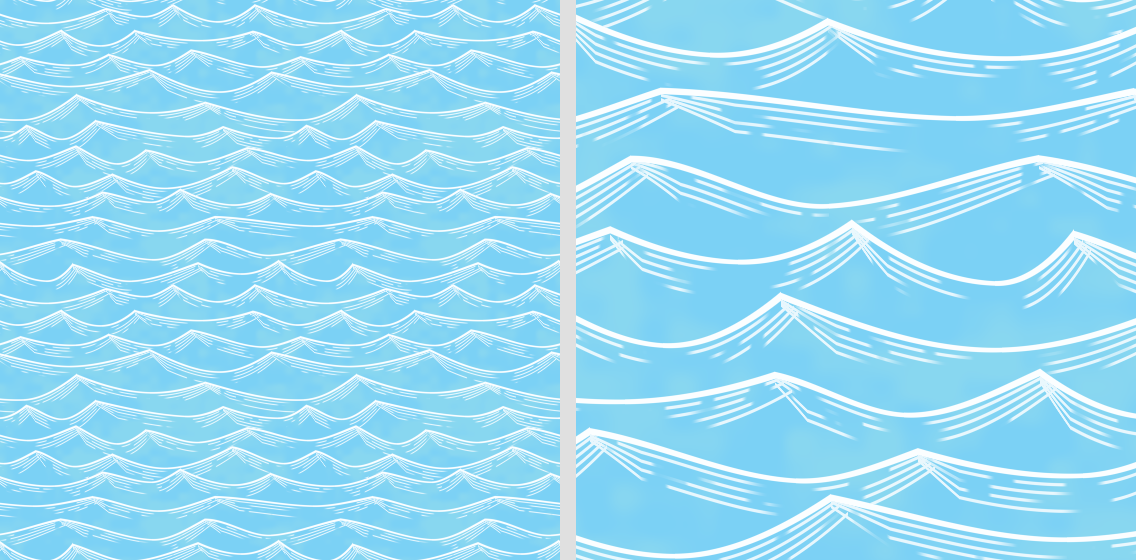
Left, the full canvas; right, a detail of the centre.
A Shadertoy shader for this pattern:

```glsl
// Hand-drawn sea: rows of cusped waves in white ink on mottled sky blue.
// Rows are painted back to front, each hiding those behind, and every crest
// gets hatch strokes: copies of its ridge, shifted, tapered and broken.

const float TILES = 2.0;          // repeats across and down
const int   ROWS = 12;            // wave rows in one repeat
const int   HATCHES = 4;          // strokes on each wave face
const float LINE = 0.0039;        // half widths, in units of one repeat
const float THIN = 0.0019;
const float GAP = 0.0105;         // spacing of hatch strokes
const float LEAN = 0.0050;        // sideways step of strokes on rising faces
const float SWELL = 0.009;        // slow bend of a whole row
const float TAU = 6.28318;
const vec3 DEEP = vec3(0.482, 0.818, 0.962);
const vec3 PALE = vec3(0.535, 0.842, 0.942);
const vec3 INK  = vec3(0.985, 0.995, 1.0);

struct Wave { float y, slope, s; bool rising; int crest; };

int wrap(int a, int n) { return ((a % n) + n) % n; }

// Integer hash to 0..1
float hash(int a, int b, int c) {
    uvec3 v = uvec3(ivec3(a, b, c)) * 1664525u + 1013904223u;
    for (int i = 0; i < 2; i++) {
        v.x += v.y * v.z; v.y += v.z * v.x; v.z += v.x * v.y;
        v ^= v >> 16u;
    }
    return float(v.x >> 8u) / 16777216.0;
}

// Value noise on the unit square that wraps after n cells
float noise(vec2 p, ivec2 n, int seed) {
    p *= vec2(n);
    ivec2 a = ivec2(floor(p));
    vec2 f = fract(p);
    f = f * f * (3.0 - 2.0 * f);
    int x0 = wrap(a.x, n.x), x1 = wrap(a.x + 1, n.x);
    int y0 = wrap(a.y, n.y), y1 = wrap(a.y + 1, n.y);
    return mix(mix(hash(x0, y0, seed), hash(x1, y0, seed), f.x),
               mix(hash(x0, y1, seed), hash(x1, y1, seed), f.x), f.y);
}

float crestAt(int c, int n, int row) {
    return float(c) + 0.45 * (hash(wrap(c, n), row, 1) - 0.5);
}

float crestHeight(int c, int n, int row) {
    return (0.046 + 0.040 * hash(wrap(c, n), row, 2)) * (n == 2 ? 1.0 : 0.82);
}

// Ridge of one row: rounded fall from a crest, then a sweep up to the next
Wave waveAt(float x, int row) {
    int n = hash(row, 5, 3) < 0.55 ? 2 : 3;
    float u = x * float(n) + float(row) * 0.618 + 0.3 * hash(row, 6, 3);
    int c = int(floor(u));
    if (u < crestAt(c, n, row)) c--;
    else if (u >= crestAt(c + 1, n, row)) c++;
    float start = crestAt(c, n, row);
    float span = crestAt(c + 1, n, row) - start;
    float t = (u - start) / span;
    int id = wrap(c, n);
    float low = 0.46 + 0.24 * hash(id, row, 4);
    float trough = 0.016 * hash(id, row, 5);
    float bend = hash(id, row, 6);

    Wave w;
    w.crest = id;
    w.rising = t > low;
    float s = w.rising ? (t - low) / (1.0 - low) : t / low;
    float ease = s * s * (3.0 - 2.0 * s), easeSlope = 6.0 * s * (1.0 - s);
    float top = crestHeight(w.rising ? c + 1 : c, n, row) - trough;
    float len = span / float(n) * (w.rising ? 1.0 - low : low);
    if (w.rising) {
        w.y = top * mix(s * s, ease, 0.5 * bend);
        w.slope = top * mix(2.0 * s, easeSlope, 0.5 * bend) / len;
    } else {
        w.y = top * (1.0 - mix(s * (2.0 - s), ease, bend));
        w.slope = -top * mix(2.0 - 2.0 * s, easeSlope, bend) / len;
    }
    w.y += trough + SWELL * sin(TAU * (x + hash(row, 7, 3)));
    w.s = s;
    return w;
}

float stroke(float d, float slope, float halfWidth, float px) {
    d = abs(d) * inversesqrt(1.0 + slope * slope);
    return 1.0 - smoothstep(halfWidth - 0.7 * px, halfWidth + 0.7 * px, d);
}

// Hatching on both faces of the wave below its ridge
float hatching(vec2 p, Wave ridge, float base, int row, float px) {
    float ink = 0.0;
    for (int k = 1; k <= HATCHES; k++) {
        float fk = float(k);
        float broken = smoothstep(0.16, 0.34, noise(vec2(p.x, 0.0), ivec2(34, 1), row * 8 + k));
        Wave w = waveAt(p.x - fk * LEAN, row);
        if (w.rising) {
            float from = 0.05 + 0.14 * fk * hash(w.crest, row, 10 + k);
            float y = base + w.y - fk * GAP * (1.0 - 0.55 * w.s * w.s);
            ink = max(ink, stroke(p.y - y, w.slope, THIN, px) * broken * smoothstep(from, from + 0.12, w.s));
        }
        if (!ridge.rising) {
            float to = 1.05 - 0.22 * fk * hash(ridge.crest, row, 20 + k);
            float y = base + ridge.y - fk * GAP * min(1.0, 0.25 + 3.0 * ridge.s);
            ink = max(ink, stroke(p.y - y, ridge.slope, THIN, px) * broken * (1.0 - smoothstep(to - 0.15, to, ridge.s)));
        }
    }
    return 0.85 * ink;
}

void mainImage(out vec4 fragColor, in vec2 fragCoord) {
    vec2 p = fragCoord / iResolution.xy * TILES;
    float px = TILES / iResolution.y;

    // Back to front: each body wipes the ink behind it
    float ink = 0.0;
    int here = int(floor(p.y * float(ROWS)));
    for (int j = here + 2; j >= here - 2; j--) {
        int row = wrap(j, ROWS);
        float base = (float(j) + 0.3 * (hash(row, 8, 3) - 0.5)) / float(ROWS);
        Wave w = waveAt(p.x, row);
        float d = base + w.y - p.y;
        float inside = smoothstep(-px, px, d);
        float weight = LINE * (w.rising ? 0.75 + 0.3 * w.s : 1.0 - 0.3 * w.s);
        ink *= 1.0 - inside;
        if (inside > 0.0) ink = max(ink, inside * hatching(p, w, base, row, px));
        ink = max(ink, stroke(d, w.slope, weight, px));
    }

    // Mottled wash
    float wash = 0.6 * noise(p, ivec2(7, 9), 90) + 0.4 * noise(p, ivec2(29, 31), 91);
    vec3 color = mix(DEEP, PALE, smoothstep(0.35, 0.72, wash));
    fragColor = vec4(mix(color, INK, ink), 1.0);
}
```
